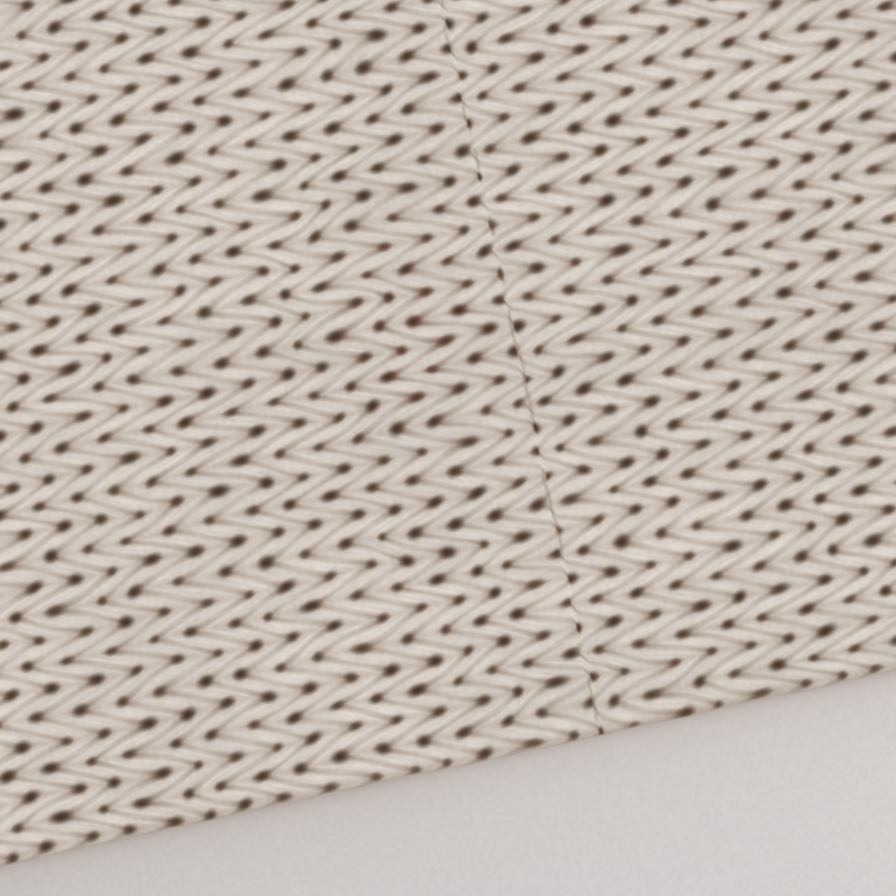
A Shadertoy shader for this texture:

```glsl
// Draws cream stockinette knit, tilted, with its lower hem lying on a pale table.
#define TILT 0.215        // angle of the knit rows, radians
#define HEM 0.034         // height of the hem at the left side
#define STITCHES 21.7     // stitches per canvas width along a row
#define ROWS 34.7         // half-wale rows per canvas height
#define LEAN 1.5          // stitches a leg travels while crossing one row
#define HOLE vec2(0.0088, 0.0064)
#define JOIN 0.687        // place along the rows where the stitches slip
#define LIGHT vec3(0.85, 0.817, 0.785)
#define SHADE vec3(0.56, 0.485, 0.42)
#define DARK vec3(0.27, 0.205, 0.155)
#define RUST vec3(0.46, 0.22, 0.18)
#define TABLE vec3(0.825, 0.805, 0.80)

float hash(vec2 p) {
    vec3 q = fract(p.xyx * vec3(0.1031, 0.1030, 0.0973));
    q += dot(q, q.yzx + 33.33);
    return fract((q.x + q.y) * q.z);
}

float noise(vec2 p) {
    vec2 i = floor(p), f = fract(p);
    f = f * f * (3.0 - 2.0 * f);
    return mix(mix(hash(i), hash(i + vec2(1, 0)), f.x),
               mix(hash(i + vec2(0, 1)), hash(i + vec2(1, 1)), f.x), f.y);
}

// Sideways offset of the legs: a zigzag that turns at every row line
float zigzag(float row) {
    float t = abs(mod(row, 2.0) - 1.0);
    return LEAN * mix(t, smoothstep(0.0, 1.0, t), 0.12);
}

vec3 knit(vec2 uv, vec2 p) {
    // Uneven tension, and the slip at the join
    vec2 wobble = vec2(noise(uv * 19.0), noise(uv * 17.0 + 40.0)) - 0.5;
    float slip = smoothstep(-0.005, 0.005, uv.x - JOIN);
    float along = uv.x * STITCHES - 0.70 + 0.38 * wobble.x + 0.32 * slip;
    float row = uv.y * ROWS - 0.24 + 0.26 * wobble.y + 0.12 * slip;

    // Plump legs of yarn; creases deepen towards the row lines
    float s = along - zigzag(row);
    float across = fract(s) - 0.5;
    float line = floor(row + 0.5);
    float fromLine = row - line;
    float crease = smoothstep(0.16, 0.5, abs(across));
    crease *= mix(1.0, 0.55, smoothstep(0.1, 0.5, abs(fromLine)));
    float turn = exp(-fromLine * fromLine * 40.0);

    // Small dark openings where the legs turn
    float x = along - LEAN * mod(line + 1.0, 2.0);
    float column = floor(x + 0.5);
    float chance = hash(vec2(column, line) + 60.0);
    vec2 d = vec2((x - column) / STITCHES, fromLine / ROWS);
    d.y -= 0.15 * d.x;
    float ring = length(d / (HOLE * mix(0.75, 1.12, chance)));
    float hole = 1.0 - smoothstep(0.1, 1.45, ring);
    float halo = exp(-0.5 * ring * ring);

    // Fibres, and slow changes of brightness
    float fibre = noise(vec2(s * 6.0, row * 2.2)) - 0.5;
    float fuzz = noise(uv * 240.0) - 0.5;
    float patchy = noise(uv * 5.0 + 9.0) - 0.5;
    float stitch = hash(vec2(floor(s), floor(row)) + 15.0) - 0.5;

    float shade = 0.46 * crease + 0.20 * turn + 0.30 * halo;
    vec3 color = mix(LIGHT, SHADE, clamp(shade, 0.0, 1.0));
    color *= 1.0 + 0.05 * fibre + 0.04 * fuzz + 0.03 * patchy;
    color *= 1.0 + 0.03 * stitch * (1.0 - crease) * (1.0 - turn);

    // A faint rusty stain, strongest in the recesses
    vec2 fromStain = (p - vec2(0.465, 0.622)) / vec2(0.055, 0.085);
    float stain = exp(-dot(fromStain, fromStain));
    color = mix(color, RUST, 0.45 * stain * clamp(shade - 0.25, 0.0, 1.0));
    vec3 depth = mix(DARK, RUST * 0.75, 0.5 * stain);
    color = mix(color, depth, hole * mix(0.62, 0.96, chance));

    // Ragged thread along the join
    float tear = (uv.x - JOIN - 0.006 * (noise(uv * 55.0) - 0.5)) / 0.0022;
    float ragged = smoothstep(0.45, 0.75, noise(vec2(3.0, uv.y * 38.0)));
    return mix(color, SHADE, 0.4 * ragged * exp(-tear * tear));
}

vec3 table(vec2 uv, vec2 p) {
    float grain = noise(p * 230.0) + 0.5 * noise(p * 460.0) - 0.75;
    vec3 color = TABLE * (0.97 + 0.045 * p.x + 0.022 * grain);
    // Soft shadow cast by the hem
    float below = min(uv.y, 0.0);
    float shadow = 0.20 * exp(below * 28.0) + 0.24 * exp(below * 150.0);
    return mix(color, SHADE, shadow);
}

void mainImage(out vec4 fragColor, in vec2 fragCoord) {
    vec2 p = fragCoord / iResolution.xy;
    vec2 axis = vec2(cos(TILT), sin(TILT));
    vec2 q = p - vec2(0.0, HEM);
    vec2 uv = vec2(dot(q, axis), dot(q, vec2(-axis.y, axis.x)));

    // Slightly scalloped hem with a rolled, shaded lip
    float hem = uv.y + 0.003 * (noise(vec2(uv.x * STITCHES, 2.0)) - 0.5);
    float edge = 1.2 / iResolution.y + 0.0008;
    float cover = smoothstep(-edge, edge, hem);
    vec3 cloth = mix(knit(uv, p), SHADE, 0.45 * exp(-max(hem, 0.0) * 260.0));
    fragColor = vec4(mix(table(uv, p), cloth, cover), 1.0);
}
```
